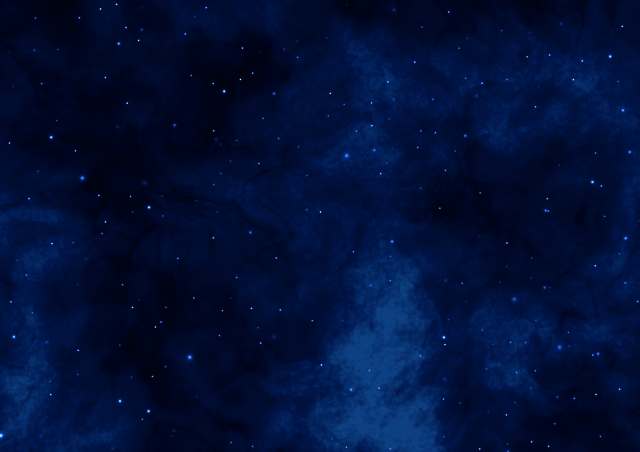
Give the GLSL for this texture, as a WebGL 1 fragment shader.

```glsl
precision highp float;
// Deep blue watercolour night sky: mottled clouds, dark stain rims and scattered stars.

uniform vec2 u_resolution;

// Palette, from the darkest wash to the brightest cloud
const vec3 ABYSS  = vec3(0.00, 0.01, 0.07);
const vec3 INK    = vec3(0.00, 0.02, 0.12);
const vec3 NAVY   = vec3(0.00, 0.04, 0.17);
const vec3 INDIGO = vec3(0.00, 0.06, 0.22);
const vec3 COBALT = vec3(0.00, 0.08, 0.28);
const vec3 AZURE  = vec3(0.01, 0.14, 0.37);
const vec3 MIST   = vec3(0.05, 0.25, 0.51);
const vec3 STAR_CORE = vec3(0.70, 1.00, 1.25);
const vec3 STAR_GLOW = vec3(0.02, 0.22, 0.80);

const float CLOUD_SCALE  = 3.6;
const float CLOUD_SPREAD = 0.110;  // standard deviation of the cloud noise
const float CLOUD_WEIGHT = 0.88;
const float BAND_WEIGHT  = 0.45;
const float STAIN_SCALE  = 2.8;
const float STAIN_STEP   = 0.45;
const float RIM_DEPTH    = 1.4;
const float GRAIN_SCALE  = 65.0;
const float GRAIN_WEIGHT = 0.65;

float hash(vec2 p) {
  vec3 q = fract(p.xyx * 0.1031);
  q += dot(q, q.yzx + 33.33);
  return fract((q.x + q.y) * q.z);
}

vec2 hash2(vec2 p) {
  return vec2(hash(p), hash(p + 57.3));
}

float valueNoise(vec2 p) {
  vec2 i = floor(p), f = fract(p);
  f = f * f * (3.0 - 2.0 * f);
  return mix(mix(hash(i), hash(i + vec2(1.0, 0.0)), f.x),
             mix(hash(i + vec2(0.0, 1.0)), hash(i + 1.0), f.x), f.y);
}

float fbm(vec2 p) {
  float sum = 0.0, weight = 0.403;
  for (int i = 0; i < 6; i++) {
    sum += weight * valueNoise(p);
    p = mat2(1.6, 1.2, -1.2, 1.6) * p + 17.7;
    weight *= 0.62;
  }
  return sum;
}

// Distance to the nearest cell point
float cellular(vec2 p) {
  vec2 i = floor(p), f = fract(p);
  float nearest = 2.0;
  for (int y = -1; y <= 1; y++) {
    for (int x = -1; x <= 1; x++) {
      vec2 cell = vec2(float(x), float(y));
      nearest = min(nearest, length(cell + hash2(i + cell) - f));
    }
  }
  return nearest;
}

// Smooth vector noise that bends the washes
vec2 bend(vec2 p) {
  return vec2(valueNoise(p + 31.0), valueNoise(p + 83.0)) - 0.5;
}

float ramp(float lo, float hi, float x) {
  return clamp((x - lo) / (hi - lo), 0.0, 1.0);
}

// Tone is in standard deviations, so the stops set each colour's share
vec3 skyColour(float tone) {
  vec3 c = mix(ABYSS, INK, ramp(-2.3, -1.4, tone));
  c = mix(c, NAVY, ramp(-1.4, -0.55, tone));
  c = mix(c, INDIGO, ramp(-0.55, 0.18, tone));
  c = mix(c, COBALT, ramp(0.18, 0.92, tone));
  c = mix(c, AZURE, ramp(0.92, 1.8, tone));
  return mix(c, MIST, ramp(1.8, 3.0, tone));
}

// One jittered star per cell, in loose clusters; radius in canvas heights
vec3 stars(vec2 p, float cells, float share, float radius, float glow) {
  vec2 id = floor(p * cells) + cells * 3.0;
  vec2 centre = 0.12 + 0.76 * hash2(id);
  float d = length(fract(p * cells) - centre) / cells;
  float crowding = 0.3 + 1.4 * hash(floor(id / 3.0) + 7.7);
  float lit = step(hash(id + 11.9), share * crowding);
  float power = mix(0.25, 1.0, hash(id + 23.1));
  vec3 core = STAR_CORE * power * power * exp(-d * d / (radius * radius));
  vec3 halo = STAR_GLOW * power * exp(-d * d / (glow * glow));
  return lit * (core + 0.6 * halo);
}

void main() {
  vec2 p = gl_FragCoord.xy / u_resolution.y;
  vec2 q = p + 0.10 * bend(p * 4.5) + 0.03 * bend(p * 14.0);

  // Broad slanting bands under finer clouds
  float band = cos(8.0 * (q.x - 0.9 + 0.55 * q.y * q.y));
  float cloud = (fbm(q * CLOUD_SCALE + 5.0) - 0.5) / CLOUD_SPREAD;
  float tone = BAND_WEIGHT * band + CLOUD_WEIGHT * cloud;

  // Overlapping stains, each finer than the last, with ragged edges and dark pigment rims
  float scale = STAIN_SCALE;
  for (int i = 0; i < 4; i++) {
    vec2 shift = vec2(61.0, 23.0) * (float(i) + 1.0);
    vec2 s = mat2(0.8, 0.6, -0.6, 0.8) * q * scale + shift;
    float d = 0.68 * valueNoise(s) + 0.24 * valueNoise(s * 2.7) + 0.08 * valueNoise(s * 8.0) - 0.5;
    float edge = 0.0025 * scale;
    float inside = smoothstep(-edge, edge, d);
    float patchy = smoothstep(0.5, 0.75, valueNoise(p * 4.0 + shift.yx));
    float rim = patchy * inside * exp(-max(d, 0.0) * 110.0 / scale);
    tone += STAIN_STEP * (inside - 0.5) - RIM_DEPTH * rim;
    scale *= 1.65;
  }

  // Paper grain: dark creases between light flecks, stronger in the lighter washes
  vec2 g = p + 0.012 * bend(p * 40.0);
  float grain = 1.0 - cellular(g * GRAIN_SCALE) - cellular(g.yx * GRAIN_SCALE * 1.8);
  tone += GRAIN_WEIGHT * grain * smoothstep(-1.2, 1.4, tone);

  vec3 colour = skyColour(tone);
  colour += stars(p, 20.0, 0.30, 0.0015, 0.0024);
  colour += stars(p + 0.37, 9.0, 0.26, 0.0023, 0.0045);
  colour += stars(p + 0.71, 5.0, 0.30, 0.0033, 0.0075);
  gl_FragColor = vec4(min(colour, 1.0), 1.0);
}
```
